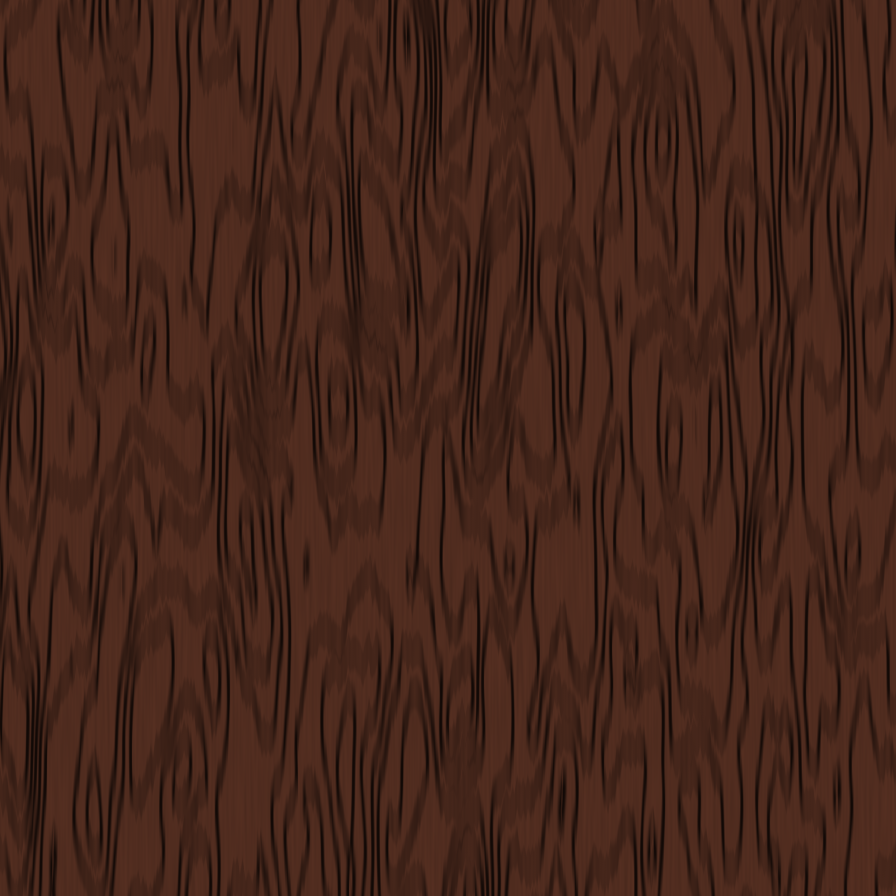
This texture is drawn by a Shadertoy shader. Its source:

```glsl
vec2 hash2(vec2 p) {
    vec3 a = fract(p.xyx * vec3(0.1031, 0.1030, 0.0973));
    a += dot(a, a.yzx + 33.33);
    return fract((a.xx + a.yz) * a.zy);
}

float cornerSlope(vec2 cell, vec2 corner, vec2 f) {
    return dot(hash2(cell + corner) * 2.0 - 1.0, f - corner);
}

// Gradient noise, roughly -0.7 to 0.7
float noise(vec2 p) {
    vec2 cell = floor(p);
    vec2 f = p - cell;
    vec2 u = f * f * f * (f * (f * 6.0 - 15.0) + 10.0);
    float low = mix(cornerSlope(cell, vec2(0, 0), f), cornerSlope(cell, vec2(1, 0), f), u.x);
    float high = mix(cornerSlope(cell, vec2(0, 1), f), cornerSlope(cell, vec2(1, 1), f), u.x);
    return mix(low, high, u.y);
}

// Tall, stretched relief whose contours are the growth rings
float ringHeight(vec2 p) {
    float h = noise(p * vec2(8.0, 1.8) + 17.3);
    h += 0.55 * noise(p * vec2(20.0, 4.0) + 41.7);
    h += 0.14 * noise(p * vec2(44.0, 9.5) + 73.1);
    return h * 8.2;
}

// Contour lines smeared along the fibres, so only upright runs stay dark
float grain(vec2 p) {
    const int TAPS = 14;
    float tapStep = 0.0027;
    float ink = 0.0;
    p.y -= 0.5 * tapStep * float(TAPS);
    float here = ringHeight(p);
    for (int i = 0; i < TAPS; i++) {
        float above = ringHeight(p + vec2(0.0, tapStep));
        float beside = ringHeight(p + vec2(0.0007, 0.0));
        vec2 slope = vec2((beside - here) / 0.0007, 1.9 * (above - here) / tapStep);
        float lineDistance = abs(fract(here) - 0.5) / max(length(slope), 4.0);
        ink += 1.0 - smoothstep(0.0005, 0.0029, lineDistance);
        p.y += tapStep;
        here = above;
    }
    return ink / float(TAPS);
}

void mainImage(out vec4 fragColor, in vec2 fragCoord) {
    vec2 uv = fragCoord / iResolution.y;

    // Fine upright fibres fray the ring edges and streak the wood
    float fray = noise(uv * vec2(290.0, 6.0) + 5.9);
    float fibre = noise(uv * vec2(350.0, 12.0) + 91.3);
    float ink = grain(uv + vec2(0.0, 0.022 * fray));

    vec3 wood = vec3(0.315, 0.173, 0.122) * (1.0 + 0.12 * fibre);
    vec3 darkRing = vec3(0.045, 0.022, 0.014);
    fragColor = vec4(mix(wood, darkRing, 0.92 * ink), 1.0);
}
```
